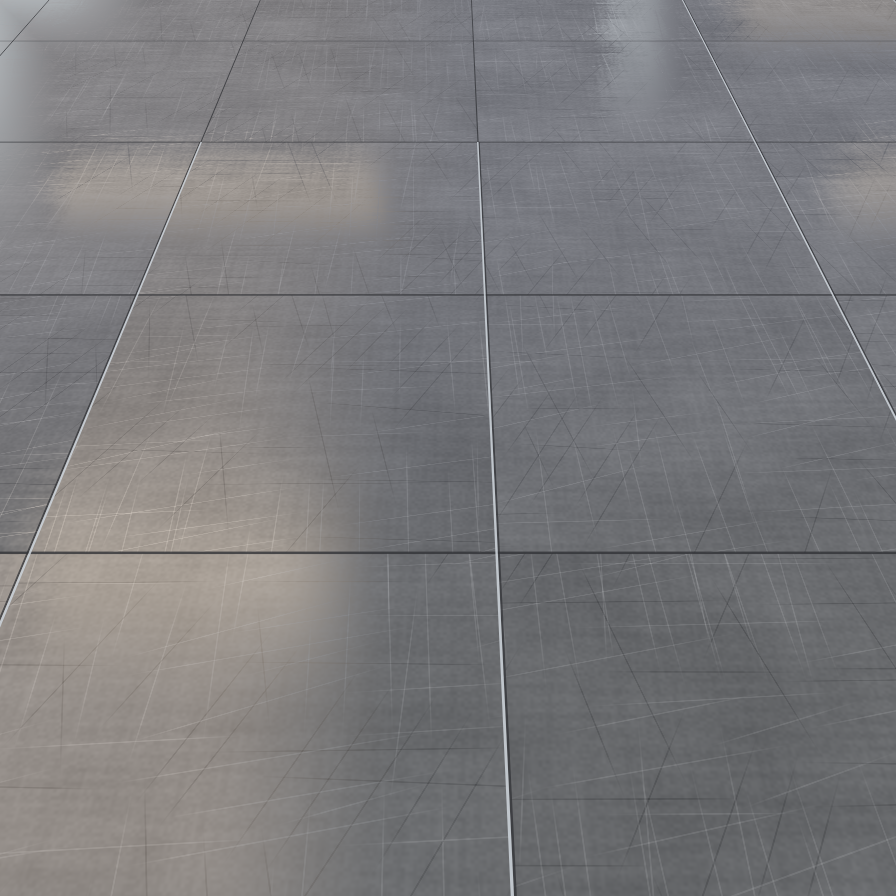
Reproduce this texture procedurally as a WebGL 1 fragment shader.

```glsl
precision highp float;
// Polished, scratched metal floor tiles in perspective with soft window reflections.

uniform vec2 u_resolution;

// Perspective: canvas coordinates run right and down from the top left
const vec2 VANISH = vec2(0.5026, -0.508);  // vanishing point above the canvas
const vec2 TILE = vec2(0.464, 0.3056);     // tile width and length at unit depth
const vec2 ORIGIN = vec2(0.0464, 0.8889);  // tile corner in floor space

// Seams
const float GLINT_HALF = 0.0012;
const float GROOVE_HALF = 0.0010;
const float CROSS_HALF = 0.0011;
const float GLINT_ROWS = 2.0;              // seams beyond this row lose their glint

// Wear
const int SCRATCH_LAYERS = 10;
const float SCRATCH_WIDTH = 0.0022;
const float SCRATCH_GAIN = 0.055;
const float BLOTCH_GAIN = 0.085;
const float BRUSH_GAIN = 0.045;
const float GRAIN_GAIN = 0.030;
const float TILE_GAIN = 0.022;

const vec3 NEAR_METAL = vec3(0.405, 0.412, 0.422);
const vec3 FAR_METAL = vec3(0.475, 0.482, 0.510);
const vec3 WARM_HAZE = vec3(0.590, 0.562, 0.540);
const vec3 WARM_LIGHT = vec3(0.715, 0.675, 0.630);
const vec3 COOL_LIGHT = vec3(0.770, 0.800, 0.815);
const vec3 GLINT = vec3(0.790, 0.815, 0.840);
const vec3 GROOVE = vec3(0.190, 0.195, 0.210);

float hash(vec2 p) {
  return fract(sin(dot(p, vec2(127.1, 311.7))) * 43758.5453);
}

float noise(vec2 p) {
  vec2 i = floor(p), f = fract(p);
  f = f * f * (3.0 - 2.0 * f);
  return mix(mix(hash(i), hash(i + vec2(1.0, 0.0)), f.x),
             mix(hash(i + vec2(0.0, 1.0)), hash(i + 1.0), f.x), f.y);
}

float fbm(vec2 p) {
  float sum = 0.0, gain = 0.5;
  for (int i = 0; i < 5; i++) {
    sum += gain * noise(p);
    p = p * 2.03 + 17.3;
    gain *= 0.5;
  }
  return sum;
}

// Rectangle with blurred borders
float softBox(vec2 p, vec2 lo, vec2 hi, vec2 blur) {
  vec2 m = smoothstep(lo - blur, lo + blur, p) * (1.0 - smoothstep(hi - blur, hi + blur, p));
  return m.x * m.y;
}

// Line coverage that fades when thinner than a pixel
float stroke(float dist, float halfWidth, float px) {
  return clamp((halfWidth - abs(dist)) / px + 0.5, 0.0, 1.0) * min(1.0, 2.0 * halfWidth / px);
}

// One layer of broken scratches along a direction
float scratchLayer(vec2 p, float angle, float density, float px) {
  float c = cos(angle), s = sin(angle);
  vec2 q = vec2(c * p.x + s * p.y, c * p.y - s * p.x) * vec2(1.6, density);
  vec2 cell = floor(q), f = fract(q);
  float y = mix(0.25, 0.75, hash(cell + 3.1)) + 0.4 * (hash(cell + 7.7) - 0.5) * (f.x - 0.5);
  float start = 0.5 * hash(cell + 5.3);
  float ends = smoothstep(start, start + 0.2, f.x) * (1.0 - smoothstep(0.7, 1.0, f.x));
  float width = max(SCRATCH_WIDTH, px);
  float mark = 1.0 - smoothstep(0.3 * width, width, abs(f.y - y) / density);
  return mark * ends * step(0.45, hash(cell + 9.2)) * SCRATCH_WIDTH / width;
}

// Grey variation of the worn surface
float wear(vec2 p, vec2 tile, float px) {
  vec2 q = p + 13.0 * vec2(hash(tile), hash(tile + 4.7));
  float tone = TILE_GAIN * (hash(tile + 2.3) - 0.5);
  tone += BLOTCH_GAIN * (fbm(q * vec2(3.5, 4.5)) - 0.48);
  tone += BRUSH_GAIN * (0.6 * noise(q * vec2(8.0, 75.0)) + 0.4 * noise(q * vec2(80.0, 6.0)) - 0.5);
  tone += GRAIN_GAIN * (noise(q * 150.0) - 0.5);
  for (int i = 0; i < SCRATCH_LAYERS; i++) {
    float k = float(i);
    float angle = 1.5708 * k + (mod(k, 5.0) < 3.0 ? 0.12 : 1.4) * (hash(vec2(k, 1.9)) - 0.5);
    float sign = mod(k, 3.0) < 1.0 ? -1.0 : 1.0;
    tone += sign * SCRATCH_GAIN * scratchLayer(q + 1.7 * k, angle, 5.0 + k, px);
  }
  return tone;
}

void main() {
  vec2 c = gl_FragCoord.xy / u_resolution;
  c.y = 1.0 - c.y;
  float px = 1.0 / min(u_resolution.x, u_resolution.y);

  // Floor position in tiles
  float depth = c.y - VANISH.y;
  vec2 p = (vec2(c.x - VANISH.x, 1.0) / depth - ORIGIN) / TILE;
  vec2 tile = floor(p);
  float tone = wear(p, tile, px / (TILE.x * depth));

  // Metal and reflections, blurred unevenly by the wear
  vec3 color = mix(FAR_METAL, NEAR_METAL, smoothstep(0.15, 0.85, c.y + 0.12 * (c.x - 0.5)));
  vec2 r = c + 0.35 * tone;
  float haze = softBox(r, vec2(-0.4, 0.32), vec2(0.34, 1.15), vec2(0.13, 0.24));
  haze *= (tile.x < -1.0 && tile.y >= 0.0) ? 0.25 : 1.0;
  color = mix(color, WARM_HAZE, 0.9 * haze);
  color = mix(color, WARM_HAZE, 0.35 * softBox(r, vec2(-0.2, -0.2), vec2(0.44, 0.30), vec2(0.12)));
  float warm = 0.80 * softBox(r, vec2(0.03, 0.57), vec2(0.37, 0.71), vec2(0.06, 0.11));
  warm += 0.52 * softBox(r, vec2(0.065, 0.175), vec2(0.42, 0.245), vec2(0.025, 0.03));
  warm += 0.45 * softBox(r, vec2(0.94, 0.17), vec2(1.2, 0.25), vec2(0.04));
  warm += 0.40 * softBox(r, vec2(0.82, -0.2), vec2(1.2, 0.04), vec2(0.03));
  color = mix(color, WARM_LIGHT, warm);
  float cool = 0.75 * softBox(r, vec2(-0.3), vec2(0.02, 0.18), vec2(0.05, 0.15));
  cool = max(cool, 0.80 * softBox(r, vec2(-0.3), vec2(0.11, 0.02), vec2(0.06, 0.05)));
  cool = max(cool, 0.38 * softBox(r, vec2(0.675, -0.3), vec2(0.735, 0.10), vec2(0.02, 0.08)));
  color = mix(color, COOL_LIGHT, cool) + tone;

  // Seams: dark across, glinting lengthwise beside a dark groove
  vec2 seam = floor(p + 0.5);
  vec2 d = (p - seam) * TILE * vec2(depth, depth * depth);
  float lit = max(step(p.y, GLINT_ROWS), step(0.5, seam.x));
  float side = seam.x < 0.0 ? -1.0 : 1.0;
  color = mix(color, GROOVE, 0.8 * stroke(d.y, CROSS_HALF * depth * depth, px));
  color = mix(color, GROOVE, 0.75 * stroke(d.x - side * 0.0018 * depth * lit, GROOVE_HALF * depth, px));
  color = mix(color, GLINT, 0.9 * lit * stroke(d.x + side * 0.0005 * depth, GLINT_HALF * depth, px));

  gl_FragColor = vec4(clamp(color, 0.0, 1.0), 1.0);
}
```
